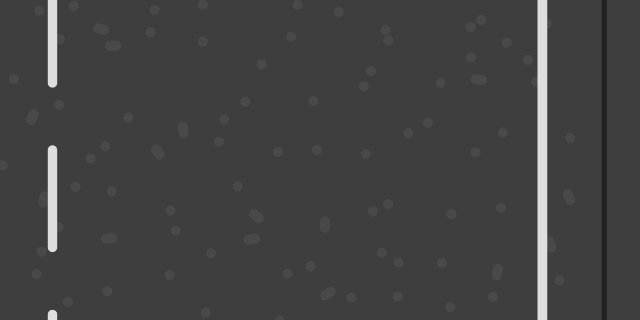
This texture is drawn by a Shadertoy shader. Its source:

```glsl
// Draws an asphalt road from above: speckles, dashed and solid lane lines, dark kerb seam.

vec2 hash2(vec2 p) {
    vec3 q = fract(p.xyx * vec3(0.1031, 0.1030, 0.0973));
    q += dot(q, q.yzx + 33.33);
    return fract((q.xx + q.yz) * q.zy);
}

// Distance to a rounded bar between a and b
float capsule(vec2 p, vec2 a, vec2 b, float radius) {
    vec2 pa = p - a, ba = b - a;
    float along = clamp(dot(pa, ba) / max(dot(ba, ba), 1e-6), 0.0, 1.0);
    return length(pa - ba * along) - radius;
}

float fill(float dist) {
    float pixel = 1.0 / iResolution.y;
    return 1.0 - smoothstep(-0.6 * pixel, 0.6 * pixel, dist);
}

// Cellular scatter of pebbles; a few are stretched into short ovals
float speckles(vec2 p) {
    const float cellSize = 0.15;
    vec2 cell = floor(p / cellSize);
    float dist = 1.0;
    for (int j = -1; j <= 1; j++) {
        for (int i = -1; i <= 1; i++) {
            vec2 id = cell + vec2(i, j);
            vec2 centre = (id + hash2(id + 17.0)) * cellSize;
            vec2 shape = hash2(id + 71.0);
            float angle = 6.2832 * shape.y;
            vec2 stretch = step(0.82, shape.x) * 0.02 * vec2(cos(angle), sin(angle));
            // Pebbles stay on the road side of the seam
            if (centre.x < 1.83)
                dist = min(dist, capsule(p, centre, centre + stretch, 0.0155));
        }
    }
    return dist;
}

void mainImage(out vec4 fragColor, in vec2 fragCoord) {
    vec2 p = fragCoord / iResolution.y;

    // Asphalt with pebbles
    vec3 color = mix(vec3(0.243), vec3(0.286), fill(speckles(p)));

    // Seam beyond the shoulder
    color = mix(color, vec3(0.13), fill(abs(p.x - 1.888) - 0.0078));

    // Dashed lane divider with round ends
    const float period = 0.514;
    vec2 dash = vec2(p.x - 0.164, mod(p.y - 0.379 + 0.5 * period, period) - 0.5 * period);
    float dashDist = capsule(dash, vec2(0.0, -0.152), vec2(0.0, 0.152), 0.0148);

    // Solid edge line
    float edgeDist = abs(p.x - 1.695) - 0.0153;
    color = mix(color, vec3(0.87), fill(min(dashDist, edgeDist)));

    fragColor = vec4(color, 1.0);
}
```
